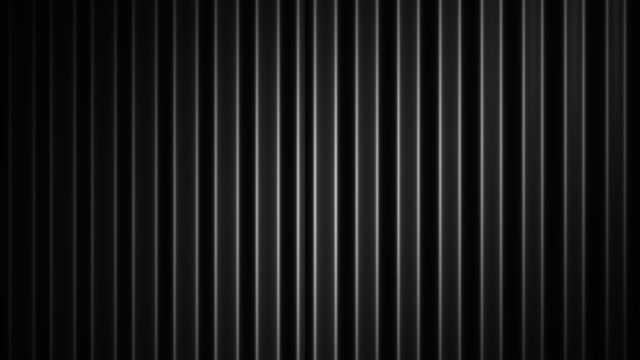
A WebGL 2 fragment shader for this pattern:

```glsl
#version 300 es
precision highp float;
// Vertical glowing lines in pairs, like light through fluted glass on black.
// Each pair bounds a faintly lit flute; two runs of flutes meet at a seam,
// and a soft off-centre light sets the brightness of the whole.

#define LEFT_START 0.0156    // first line of the left run
#define LEFT_PERIOD 0.0643
#define RIGHT_START 0.4922   // first line of the right run
#define RIGHT_PERIOD 0.0652
#define SEAM 0.4766
#define FLUTE_WIDTHS vec2(0.0378, 0.0273) // at left and right edge
#define CORE_WIDTH 0.0025
#define INNER_SKIRT 0.0117
#define OUTER_SKIRT 0.0037
#define CORE_LEVEL 0.47
#define SKIRT_LEVEL 0.24
#define STREAK_LEVEL 0.17

uniform vec2 u_resolution;
out vec4 outColor;

float hash(float n) {
    return fract(sin(n * 127.1 + 3.7) * 4375.85);
}

float gauss(float d, float width) {
    float t = d / width;
    return exp(-t * t);
}

// Bright core with a wide skirt on the flute side (d > 0) and a short one outside
float glowLine(float d) {
    float skirt = exp(-abs(d) / (d > 0.0 ? INNER_SKIRT : OUTER_SKIRT));
    return CORE_LEVEL * gauss(d, CORE_WIDTH) + SKIRT_LEVEL * skirt;
}

// One run of flutes, summed over the nearest cells; streak is the inner reflection
float flutes(float x, float start, float period, float streak) {
    float cell = floor((x - start) / period);
    float sum = 0.0;
    for (int i = -1; i <= 1; i++) {
        float id = cell + float(i);
        float first = start + id * period;
        float width = mix(FLUTE_WIDTHS.x, FLUTE_WIDTHS.y, first);
        float gain = 0.92 + 0.16 * hash(id + start * 50.0);
        float d = x - first;
        sum += gain * (glowLine(d) + glowLine(width - d));
        sum += streak * gauss(d - 0.5 * width, 0.22 * width);
    }
    return sum;
}

// Broad light, wider to the right and rising toward the upper right
float lightField(vec2 p) {
    float dx = p.x - 0.54 - 0.06 * (p.y - 0.5);
    float across = gauss(dx, dx < 0.0 ? 0.34 : 0.42);
    float centreY = 0.47 + 0.45 * max(p.x - 0.5, 0.0);
    return across * gauss(p.y - centreY, 0.62);
}

void main() {
    vec2 p = gl_FragCoord.xy / u_resolution;
    float pixel = 1.0 / u_resolution.x;

    // Reflections that appear only in the upper right
    float streak = STREAK_LEVEL * smoothstep(0.65, 0.95, p.x)
                 * smoothstep(0.4, 1.0, p.y);

    // Join both runs with a smoothed seam
    float left = flutes(p.x, LEFT_START, LEFT_PERIOD, streak);
    float right = flutes(p.x, RIGHT_START, RIGHT_PERIOD, streak);
    float lines = mix(left, right, smoothstep(SEAM - pixel, SEAM + pixel, p.x));

    float grey = 0.008 + lines * lightField(p);
    outColor = vec4(vec3(grey), 1.0);
}
```
